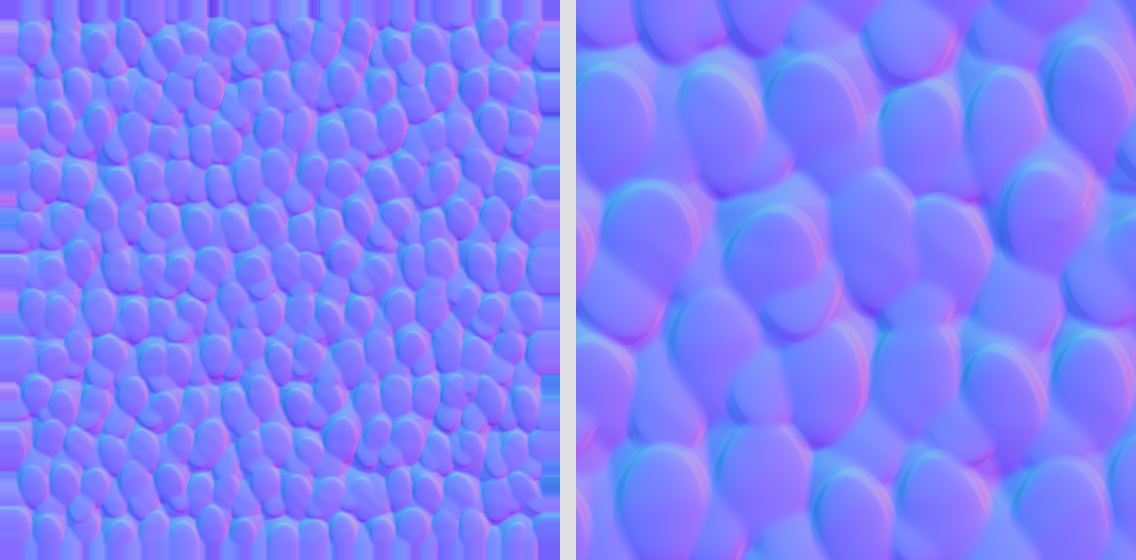
Left, the full canvas; right, a detail of the centre.
This texture map is drawn by a Shadertoy shader. Its source:

```glsl
// Normal map of densely packed upright oval pebbles, with streaked borders.

vec4 hash4(vec3 c) {
    vec4 s = vec4(dot(c, vec3(127.1, 311.7, 74.7)), dot(c, vec3(269.5, 183.3, 246.1)),
                  dot(c, vec3(113.5, 271.9, 124.6)), dot(c, vec3(419.2, 371.9, 97.3)));
    return fract(sin(s) * 43758.5);
}

// Dome with a rounded rim that keeps falling steeply outside the oval
float pebble(vec2 q, vec2 radius) {
    float d = length(q / radius);
    return 0.0056 * (sqrt(max(1.0 - d * d, 0.0)) - 2.2 * max(d - 1.0, 0.0));
}

// Height of the pile: a smooth maximum over two layers of jittered ovals
float height(vec2 p) {
    vec2 grid = vec2(17.0, 12.6);
    float sum = 0.0;
    for (int layer = 0; layer < 2; layer++) {
        float low = float(layer);
        vec2 g = p * grid + low * vec2(0.5, 0.1) + 40.0;
        for (int j = -1; j <= 1; j++)
        for (int i = -1; i <= 1; i++) {
            float row = floor(g.y) + float(j);
            float shift = 0.5 * mod(row, 2.0);
            vec2 id = vec2(floor(g.x - shift) + float(i), row);
            vec4 place = hash4(vec3(id, low));
            vec4 shape = hash4(vec3(id, low + 7.0));

            vec2 center = id + vec2(shift, 0.0) + 0.5 + vec2(0.36, 0.46) * (place.xy - 0.5);
            vec2 q = (g - center) / grid;
            vec2 radius = vec2(0.024, 0.036) + vec2(0.007, 0.010) * shape.xy;
            vec2 tilt = vec2(0.16 * (shape.z - 0.5), mix(0.08, -0.10, low) + 0.12 * (shape.w - 0.5));

            float h = 0.0028 * (place.z - 0.5) - 0.0030 * low;
            h += dot(clamp(q, -radius, radius), tilt);
            q.x += 0.3 * (place.w - 0.4) * q.y;
            h += pebble(q, radius);
            sum += exp(2200.0 * h);
        }
    }
    // Faint unevenness of the surface
    float waves = sin(p.x * 95.0 + 2.0 * sin(p.y * 61.0)) * sin(p.y * 83.0 + 2.0 * sin(p.x * 47.0));
    return log(sum) / 2200.0 + 0.0003 * waves;
}

void mainImage(out vec4 fragColor, in vec2 fragCoord) {
    // Clamping stretches the outermost values into border streaks
    vec2 p = clamp(fragCoord / iResolution.xy, 0.027, 0.971);

    // Slope from diagonal taps, which also softens the rims
    float e = 0.0026;
    float ne = height(p + vec2(e, e));
    float nw = height(p + vec2(-e, e));
    float se = height(p + vec2(e, -e));
    float sw = height(p - vec2(e, e));
    vec2 slope = vec2(ne + se - nw - sw, ne + nw - se - sw) / (4.0 * e);

    vec3 normal = normalize(vec3(-slope, 1.0));
    fragColor = vec4(0.5 + 0.5 * normal, 1.0);
}
```
